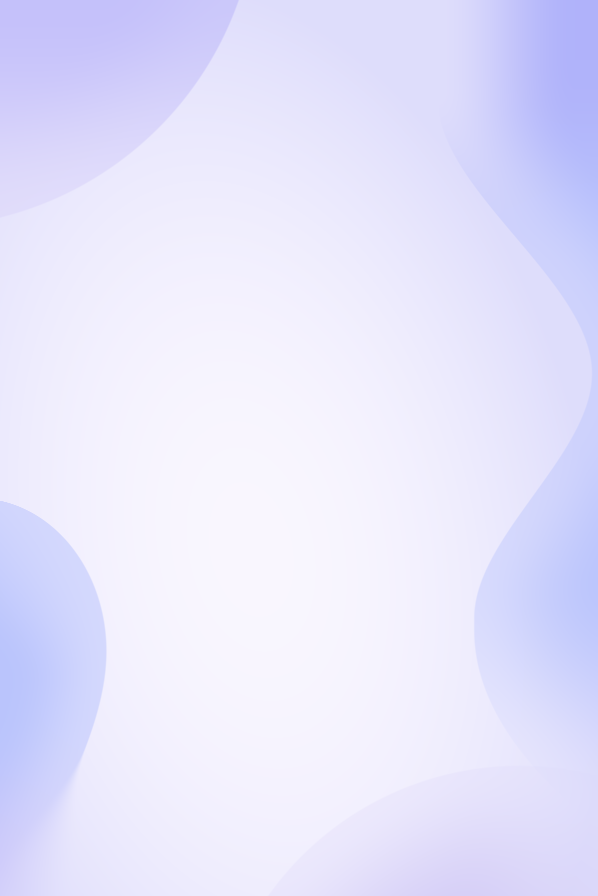
This background is drawn by a WebGL 2 fragment shader. Its source:

```glsl
#version 300 es
precision highp float;

uniform vec2 u_resolution;
out vec4 outColor;

#define PALE vec3(0.976, 0.966, 0.998)
#define MIST vec3(0.872, 0.867, 0.985)
#define SKY vec3(0.73, 0.77, 0.99)
#define PERIWINKLE vec3(0.69, 0.70, 0.98)
#define VIOLET vec3(0.77, 0.755, 0.98)
#define LILAC vec3(0.83, 0.80, 0.965)
#define GLOW_CENTER vec2(0.42, 0.58)
#define GLOW_RADII vec2(0.53, 0.88)

// Pale tilted oval that darkens towards the rim
vec3 backdrop(vec2 p) {
    vec2 axis = vec2(0.2, -0.98);
    vec2 q = p - GLOW_CENTER;
    vec2 local = vec2(dot(q, vec2(-axis.y, axis.x)), dot(q, axis)) / GLOW_RADII;
    return mix(PALE, MIST, min(0.85 * dot(local, local), 1.0));
}

// Left limit of the right-hand wave at height y
float rightEdge(float y) {
    float x = mix(0.793, 0.990, smoothstep(0.465, 0.875, y));
    x = mix(x, 0.732, smoothstep(0.875, 1.334, y));
    float tail = max(0.445 - y, 0.0);
    return x + 1.9 * tail * tail;
}

// Right limit of the left-hand lobe: elliptic cap over a tapering tail
float leftEdge(float y) {
    float rise = (y - 0.41) / 0.256;
    float cap = -0.039 + 0.217 * sqrt(max(1.0 - rise * rise, 0.0));
    float tail = mix(0.02, 0.178, smoothstep(-0.121, 0.41, y));
    return y > 0.41 ? cap : tail;
}

// Opacity that starts at base on the edge and fills up inwards
float fill(float depth, float base, float reach) {
    return mix(base, 1.0, smoothstep(0.0, reach, depth));
}

float cover(float depth, float softness) {
    return smoothstep(-softness, softness, depth);
}

void main() {
    vec2 p = gl_FragCoord.xy / u_resolution * vec2(1.0, 1.5);
    float aa = 1.0 / u_resolution.x;
    vec3 color = backdrop(p);

    // Violet disc, upper left
    float depth = 0.568 - distance(p, vec2(-0.137, 1.687));
    vec3 tint = mix(vec3(0.87, 0.85, 0.98), VIOLET, smoothstep(1.13, 1.5, p.y));
    color = mix(color, tint, cover(depth, aa) * fill(depth, 0.75, 0.2));

    // Lilac mound, bottom
    depth = 0.515 - distance(p, vec2(0.869, -0.297));
    float fade = 1.0 - 0.6 * smoothstep(0.75, 1.0, p.x);
    color = mix(color, LILAC, cover(depth, aa) * fill(depth, 0.2, 0.27) * fade);

    // Blue wave, right: blurred at the top, fading out at the bottom
    depth = p.x - rightEdge(p.y);
    tint = mix(SKY, PERIWINKLE, smoothstep(1.05, 1.4, p.y));
    float base = 0.45 * (1.0 - smoothstep(1.1, 1.35, p.y));
    fade = smoothstep(0.12, 0.55, p.y);
    color = mix(color, tint, cover(depth, aa) * fill(depth, base, 0.23) * fade);

    // Blue lobe, left: crisp above, melting into lilac below
    depth = leftEdge(p.y) - p.x;
    tint = mix(vec3(0.79, 0.77, 0.975), SKY, smoothstep(0.0, 0.3, p.y));
    float softness = mix(0.08, aa, smoothstep(0.0, 0.25, p.y));
    float reach = mix(0.16, 0.4, smoothstep(0.35, 0.65, p.y));
    color = mix(color, tint, cover(depth, softness) * fill(depth, 0.55, reach));

    outColor = vec4(color, 1.0);
}
```
